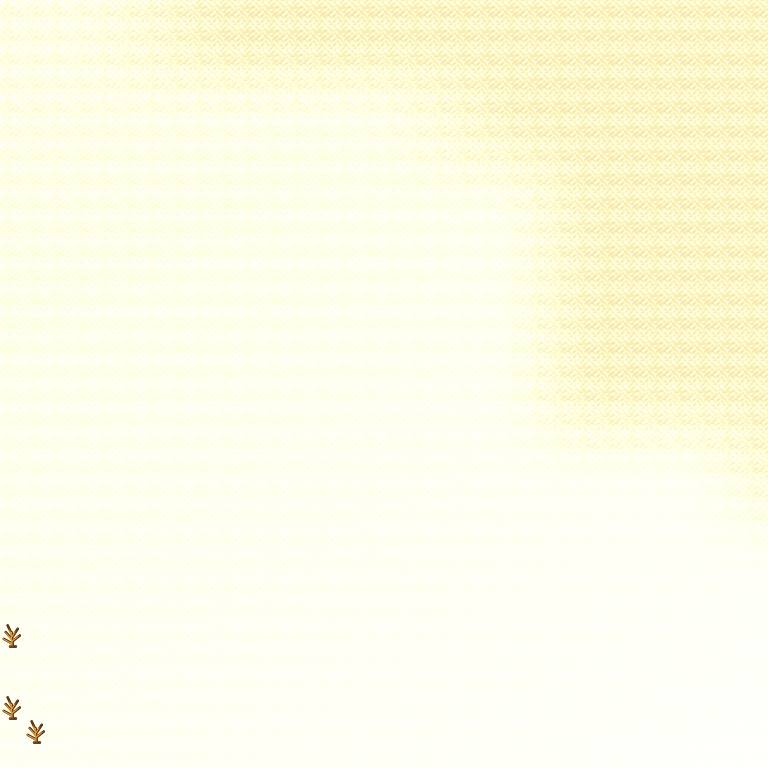
Reproduce this background procedurally as a Shadertoy shader.

```glsl
// Pale desert sand woven from small tiles, with a tan dune at the upper right and three dry shrubs.

const float TILES = 32.0;   // tiles along one side
const float GRAINS = 16.0;  // sand grains along one tile
const float TAU = 6.2831853;

float hash(vec2 p) {
    return fract(sin(dot(p, vec2(127.1, 311.7))) * 43758.5453);
}

// Value noise that wraps around every period
float wrappedNoise(vec2 p, float period) {
    vec2 i = floor(p);
    vec2 f = smoothstep(0.0, 1.0, p - i);
    float a = hash(mod(i, period));
    float b = hash(mod(i + vec2(1.0, 0.0), period));
    float c = hash(mod(i + vec2(0.0, 1.0), period));
    float d = hash(mod(i + 1.0, period));
    return mix(mix(a, b, f.x), mix(c, d, f.x), f.y);
}

// Soft quadrant growing from a low corner toward the upper right
float dune(vec2 uv, vec2 low, vec2 high) {
    vec2 s = smoothstep(low, high, uv);
    return s.x * s.y;
}

// Sand depth: 0 is bleached white, 5 is the deepest tan
float sandLevel(vec2 uv) {
    float haze = mix(mix(0.65, 0.0, uv.x), mix(1.55, 1.15, uv.x), uv.y);
    float bare = 1.0 - dune(uv, vec2(0.08, 0.84), vec2(0.33, 0.96));
    bare *= 1.0 - dune(uv, vec2(0.46, 0.71), vec2(0.70, 0.87));
    bare *= 1.0 - dune(uv, vec2(0.63, 0.35), vec2(0.79, 0.53));
    bare *= 1.0 - 0.7 * dune(uv, vec2(0.87, 0.23), vec2(1.03, 0.42));
    return mix(3.35, haze, bare);
}

// Diagonal strokes that switch direction in patches, with grain and faint rows
float sandWeave(vec2 tilePos) {
    vec2 cell = fract(tilePos);
    float rising = sin(TAU * 4.0 * (cell.x - cell.y));
    float falling = sin(TAU * 4.0 * (cell.x + cell.y));
    float turn = smoothstep(0.25, 0.75, wrappedNoise(tilePos * 8.0, 8.0));
    float grain = wrappedNoise(tilePos * GRAINS - 0.5, GRAINS) - 0.5;
    float patches = wrappedNoise(tilePos * 4.0 + 0.5, 4.0) - 0.5;
    float strip = smoothstep(0.8, 0.9, cell.y) * (1.0 - smoothstep(0.94, 1.0, cell.y));
    float ripple = 0.13 * cos(TAU * (cell.y - 0.45));
    return 0.7 * mix(rising, falling, turn) + 1.45 * grain + 0.35 * patches + ripple - 0.25 * strip;
}

vec3 sandColor(float level) {
    vec3 c = mix(vec3(1.0, 1.0, 0.99), vec3(1.0, 1.0, 0.93), clamp(level, 0.0, 1.0));
    c = mix(c, vec3(1.0, 1.0, 0.86), clamp(level - 1.0, 0.0, 1.0));
    c = mix(c, vec3(1.0, 0.99, 0.79), clamp(level - 2.0, 0.0, 1.0));
    c = mix(c, vec3(0.99, 0.93, 0.72), clamp(level - 3.0, 0.0, 1.0));
    return mix(c, vec3(0.95, 0.85, 0.64), clamp(level - 4.0, 0.0, 1.0));
}

float segment(vec2 p, vec2 a, vec2 b) {
    vec2 ab = b - a;
    return length(p - a - ab * clamp(dot(p - a, ab) / dot(ab, ab), 0.0, 1.0));
}

// Distance to a bare shrub that fills a unit tile
float shrub(vec2 p) {
    float d = segment(p, vec2(0.53, 0.06), vec2(0.5, 0.64));
    d = min(d, segment(p, vec2(0.42, 0.06), vec2(0.66, 0.06)));
    for (int i = 0; i < 5; i++) {
        float k = float(i);
        float side = mod(k, 2.0) * 2.0 - 1.0;
        vec2 root = vec2(0.51, 0.18 + 0.09 * k);
        vec2 tip = root + vec2(side * (0.35 - 0.04 * k), 0.2 + 0.05 * k);
        d = min(d, segment(p, root, tip));
    }
    return d;
}

// Dark twigs with a golden, sunlit side
vec3 paintShrub(vec3 color, vec2 p, float blur) {
    if (any(lessThan(p, vec2(-0.2))) || any(greaterThan(p, vec2(1.2)))) return color;
    float twig = 1.0 - smoothstep(0.055 - blur, 0.055 + blur, shrub(p));
    float lit = 1.0 - smoothstep(0.01, 0.01 + 1.5 * blur, shrub(p + vec2(0.025, 0.0)));
    lit *= 1.0 - smoothstep(0.22, 0.42, length(p - vec2(0.43, 0.42)));
    vec3 bark = mix(vec3(0.36, 0.22, 0.09), vec3(0.93, 0.58, 0.16), lit);
    return mix(color, bark, twig);
}

void mainImage(out vec4 fragColor, in vec2 fragCoord) {
    vec2 uv = fragCoord / iResolution.xy;
    vec2 tilePos = uv * TILES;
    float blur = 0.5 * TILES / iResolution.y;

    // Sand, with stronger texture where it lies deeper
    float level = sandLevel(uv);
    level += sandWeave(tilePos) * min(0.3 + 0.95 * level, 1.75);
    level -= 0.5 * max(level - 3.9, 0.0);
    vec3 color = sandColor(level);

    // Shrubs in the lower left tiles
    color = paintShrub(color, tilePos - vec2(0.0, 5.0), blur);
    color = paintShrub(color, tilePos - vec2(0.0, 2.0), blur);
    color = paintShrub(color, tilePos - vec2(1.0, 1.0), blur);

    fragColor = vec4(color, 1.0);
}
```
